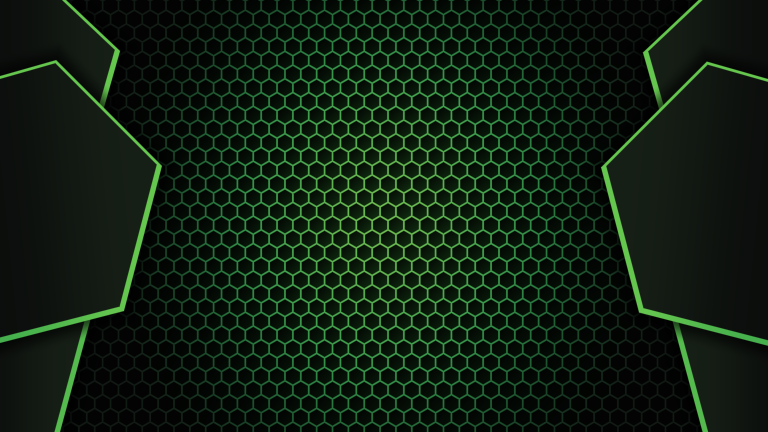
Write a Shadertoy shader that draws this background.

```glsl
// Glowing green honeycomb framed by dark angular panels with bright rims.

const vec3 RIM_LIGHT = vec3(0.40, 0.78, 0.31);
const vec3 RIM_DEEP  = vec3(0.27, 0.69, 0.30);
const vec3 PANEL_DARK  = vec3(0.045, 0.055, 0.048);
const vec3 PANEL_LIGHT = vec3(0.085, 0.120, 0.085);
const float THIN = 0.0065;
const float THICK = 0.0125;

// Coverage of a shape from its signed distance.
float cover(float dist, float aa) {
    return 1.0 - smoothstep(-aa, aa, dist);
}

// Signed distance to the line a-b, positive on its left side.
float edge(vec2 p, vec2 a, vec2 b) {
    vec2 dir = normalize(b - a);
    return dot(p - a, vec2(-dir.y, dir.x));
}

// Offset from the centre of the nearest cell, with unit cell width.
vec2 hexCell(vec2 p) {
    vec2 period = vec2(1.0, 1.7320508);
    vec2 a = mod(p + 0.5 * period, period) - 0.5 * period;
    vec2 b = mod(p, period) - 0.5 * period;
    return dot(a, a) < dot(b, b) ? a : b;
}

// Honeycomb lit by a soft central glow; p is relative to the canvas centre.
vec3 honeycomb(vec2 p, float aa) {
    float pitch = 0.0367;
    vec2 cell = hexCell((p - vec2(0.0093, 0.0741)) / pitch);
    vec2 q = abs(cell);
    float wall = (0.5 - max(q.x, dot(q, vec2(0.5, 0.8660254)))) * pitch;
    float line = cover(wall - 0.0020, aa);

    float radius = length(p * vec2(1.0, 0.86));
    float core = exp(-radius * radius * 14.0);
    float reach = 1.0 - smoothstep(0.22, 0.70, radius);

    vec3 lineColor = mix(vec3(0.07, 0.10, 0.08), vec3(0.15, 0.57, 0.30), reach);
    lineColor = mix(lineColor, vec3(0.43, 0.74, 0.32), core);

    float slope = clamp(0.5 + dot(cell, vec2(0.6, -0.6)), 0.0, 1.0);
    vec3 fill = mix(vec3(0.006, 0.010, 0.007), vec3(0.025, 0.080, 0.032), reach * slope);
    fill += vec3(0.030, 0.075, 0.025) * core * (0.4 + slope);
    return mix(fill, lineColor, line);
}

// Paints a rim and its inner face, after a soft shadow around the shape.
vec3 panel(vec3 base, float outer, float inner, vec3 rim, vec3 face, float aa) {
    base *= mix(0.35, 1.0, smoothstep(-0.005, 0.045, outer));
    base = mix(base, rim, cover(outer, aa));
    return mix(base, face, cover(inner, aa));
}

// Three stacked panels growing from the left side.
vec3 sidePanels(vec3 color, vec2 p, float aa) {
    // Upper panel
    vec2 shoulder = vec2(0.278, 0.882);
    float slant = edge(p, vec2(0.153, 1.0), shoulder);
    float flank = edge(p, shoulder, vec2(0.241, 0.752));
    float outer = max(max(slant, flank), 0.6 - p.y);
    float inner = max(max(slant + THIN, flank + THICK), 0.6 - p.y);
    vec3 face = mix(PANEL_DARK, PANEL_LIGHT, smoothstep(0.0, 0.26, p.x));
    color = panel(color, outer, inner, RIM_LIGHT, face, aa);

    // Lower panel
    flank = edge(p, vec2(0.208, 0.255), vec2(0.139, 0.0));
    outer = max(flank, p.y - 0.4);
    inner = max(flank + THICK, p.y - 0.4);
    face = mix(PANEL_DARK, PANEL_LIGHT, smoothstep(-0.05, 0.17, p.x));
    color = panel(color, outer, inner, mix(RIM_DEEP, RIM_LIGHT, 0.5), face, aa);

    // Main panel
    vec2 peak = vec2(0.130, 0.861);
    vec2 tip = vec2(0.375, 0.616);
    vec2 heel = vec2(0.287, 0.280);
    float top = edge(p, vec2(0.0, 0.824), peak);
    slant = edge(p, peak, tip);
    flank = edge(p, tip, heel);
    float base = edge(p, heel, vec2(0.0, 0.206));
    outer = max(max(top, slant), max(flank, base));
    inner = max(max(top, slant) + THIN, max(flank, base) + THICK);
    face = mix(PANEL_DARK, PANEL_LIGHT, smoothstep(-0.02, 0.32, p.x + 0.1 * (p.y - 0.5)));
    vec3 rim = mix(RIM_DEEP, RIM_LIGHT, smoothstep(0.0, 0.32, p.x));
    rim = mix(rim, RIM_LIGHT, smoothstep(0.4, 0.6, p.y));
    return panel(color, outer, inner, rim, face, aa);
}

void mainImage(out vec4 fragColor, in vec2 fragCoord) {
    vec2 uv = fragCoord / iResolution.y;
    float aspect = iResolution.x / iResolution.y;
    float aa = 0.75 / iResolution.y;

    vec3 color = honeycomb(uv - vec2(0.5 * aspect, 0.5), aa);

    // The right side mirrors the left, set slightly inward and lower.
    bool isRight = uv.x > 0.5 * aspect;
    vec2 side = isRight ? vec2(aspect - uv.x - 0.0115, uv.y + 0.0035) : uv;
    color = sidePanels(color, side, aa);

    fragColor = vec4(color, 1.0);
}
```
